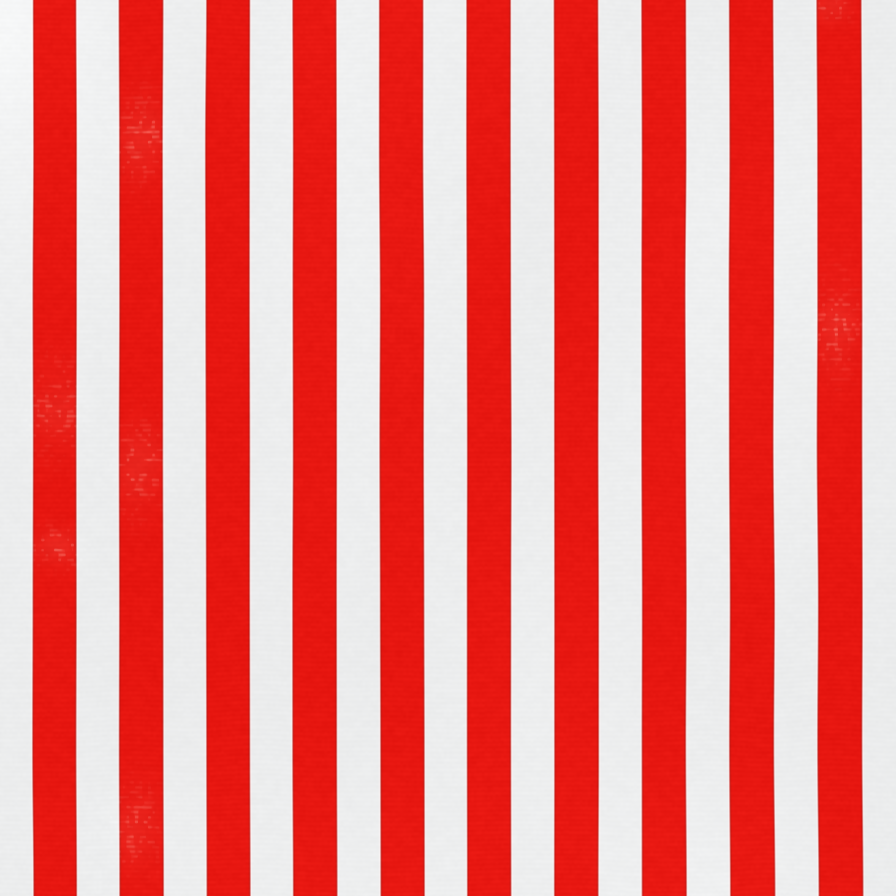
Reproduce this pattern procedurally as a WebGL 2 fragment shader.

```glsl
#version 300 es
precision highp float;

uniform vec2 u_resolution;
out vec4 fragColor;

float hash(vec2 p) {
  vec3 q = fract(p.xyx * vec3(0.1031, 0.1030, 0.0973));
  q += dot(q, q.yzx + 33.33);
  return fract((q.x + q.y) * q.z);
}

float noise(vec2 p) {
  vec2 cell = floor(p), f = fract(p);
  f = f * f * (3.0 - 2.0 * f);
  return mix(mix(hash(cell), hash(cell + vec2(1, 0)), f.x),
             mix(hash(cell + vec2(0, 1)), hash(cell + vec2(1, 1)), f.x), f.y);
}

// Signed distance to the nearest stripe edge, negative inside the red
float stripeDistance(vec2 uv) {
  float x = uv.x - 0.0018 * uv.x * (0.5 - uv.y);
  x += 0.0016 * (noise(vec2(uv.x * 9.0, uv.y * 6.0)) - 0.5);
  float t = (x - 0.0612) / 0.09635;
  float phase = t - 0.0011 * t * t;
  return (abs(fract(phase + 0.5) - 0.5) - 0.2515) * 0.0972;
}

// Soft glossy patches near the sides: centre xy, radius zw
float gloss(vec2 uv) {
  const vec4 patches[7] = vec4[7](
    vec4(0.060, 0.545, 0.030, 0.045), vec4(0.065, 0.390, 0.028, 0.020),
    vec4(0.158, 0.475, 0.030, 0.045), vec4(0.160, 0.845, 0.028, 0.045),
    vec4(0.935, 0.635, 0.022, 0.050), vec4(0.150, 0.080, 0.030, 0.040),
    vec4(0.925, 0.995, 0.022, 0.018));
  float sum = 0.0;
  for (int i = 0; i < 7; i++) {
    vec2 d = (uv - patches[i].xy) / patches[i].zw;
    sum += exp(-dot(d, d));
  }
  return min(sum, 1.0) * (0.5 + 0.7 * noise(uv * vec2(35.0, 28.0)));
}

void main() {
  vec2 uv = gl_FragCoord.xy / u_resolution;
  float pixel = 1.0 / min(u_resolution.x, u_resolution.y);
  float d = stripeDistance(uv);
  float softness = max(0.0014, 0.7 * pixel);
  float red = 1.0 - smoothstep(-softness, softness, d);

  // Woven ribs, with thread and grain irregularities
  float rows = uv.y * 180.0 + 0.8 * noise(uv * vec2(14.0, 5.0));
  float rib = cos(6.2832 * rows);
  float thread = noise(vec2(uv.x * 110.0, rows)) - 0.5;
  float grain = noise(uv * 330.0) - 0.5;
  float weave = 0.006 * rib + 0.018 * thread + 0.014 * grain;

  // Broad shading of the sheet, slightly brighter at the upper left
  float shade = 0.016 * (noise(uv * vec2(5.0, 4.0) + 7.0) - 0.5);
  float glare = exp(-5.0 * length((uv - vec2(0.0, 0.95)) * vec2(1.6, 1.0)));

  vec3 white = vec3(0.928, 0.932, 0.934) + 0.55 * weave + shade + 0.035 * glare;
  vec3 ink = vec3(0.908, 0.090, 0.066) + weave * vec3(1.0, 0.7, 0.6) + 0.7 * shade;

  // Gloss lifts the colour and catches on the ribs
  float shine = gloss(uv);
  float speck = smoothstep(0.55, 0.9, noise(vec2(uv.x * 210.0, rows))) * (0.6 + 0.4 * rib);
  ink += shine * (vec3(0.010, 0.060, 0.055) + speck * vec3(0.03, 0.20, 0.19));
  white += shine * (0.015 + 0.025 * speck);

  // Dark rim inside the stripe, pale rim outside
  vec3 color = mix(white, ink, red);
  color *= 1.0 - 0.11 * exp(-pow((d + 0.0007) / 0.0011, 2.0));
  color += vec3(0.035, 0.015, 0.015) * exp(-pow((d - 0.0014) / 0.0008, 2.0));

  fragColor = vec4(clamp(color, 0.0, 1.0), 1.0);
}
```
